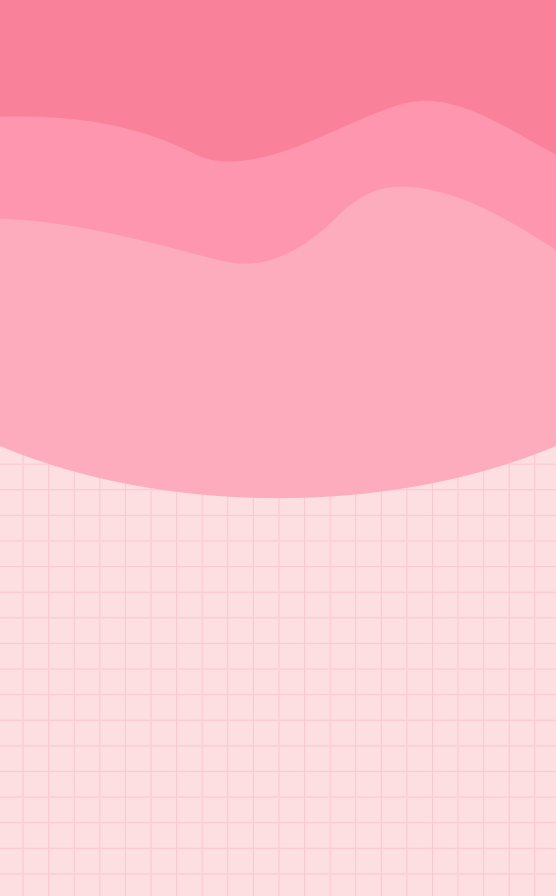
A Shadertoy shader for this background:

```glsl
// Layered pink waves over a rounded panel, above pale grid paper.

// Lengths are in canvas heights; the canvas is SIZE wide and high.
const vec2 SIZE = vec2(0.6211, 1.0);

const vec3 PAPER = vec3(0.998, 0.876, 0.884);
const vec3 GRID_LINE = vec3(0.980, 0.785, 0.812);
const vec3 PANEL = vec3(0.988, 0.676, 0.742);
const vec3 MIDDLE_WAVE = vec3(0.992, 0.588, 0.682);
const vec3 TOP_WAVE = vec3(0.976, 0.510, 0.602);

const float GRID_PITCH = 0.02858;
const float GRID_WIDTH = 0.0013;
const vec2 GRID_ORIGIN = vec2(0.3116, 0.2533);

const vec2 PANEL_CENTRE = vec2(0.3105, 0.7396);
const vec2 PANEL_RADII = vec2(0.521, 0.2956);

// Wave knots: x, height, slope.
const int KNOTS = 6;
const vec3 TOP_KNOTS[KNOTS] = vec3[](
    vec3(0.0, 0.8698, 0.02), vec3(0.2148, 0.8294, -0.5),
    vec3(0.2539, 0.8197, 0.0), vec3(0.4297, 0.8776, 0.38),
    vec3(0.4753, 0.8874, 0.0), vec3(0.6224, 0.8268, -0.52));
const vec3 MIDDLE_KNOTS[KNOTS] = vec3[](
    vec3(0.0, 0.7559, -0.03), vec3(0.2344, 0.7122, -0.26),
    vec3(0.2734, 0.7057, 0.0), vec3(0.3776, 0.7591, 1.0),
    vec3(0.4466, 0.7917, 0.0), vec3(0.6224, 0.7201, -0.65));

// Cubic Hermite segment between two knots.
float hermite(vec3 a, vec3 b, float x) {
    float span = b.x - a.x;
    float t = (x - a.x) / span;
    float s = 1.0 - t;
    return mix(a.y, b.y, t * t * (3.0 - 2.0 * t))
         + span * t * s * (a.z * s - b.z * t);
}

// Height of a wave at x.
float waveHeight(vec3 knots[KNOTS], float x) {
    float height = knots[0].y;
    for (int i = 0; i < KNOTS - 1; i++) {
        if (x >= knots[i].x) height = hermite(knots[i], knots[i + 1], x);
    }
    return height;
}

// Lower rim of the elliptical panel at x.
float panelHeight(float x) {
    float u = (x - PANEL_CENTRE.x) / PANEL_RADII.x;
    return PANEL_CENTRE.y - PANEL_RADII.y * sqrt(max(1.0 - u * u, 0.0));
}

// Antialiased coverage where d is positive.
float coverage(float d) {
    float gradient = length(vec2(dFdx(d), dFdy(d)));
    return clamp(0.5 + d / max(gradient, 1e-6), 0.0, 1.0);
}

// Share of each pixel filled by the grid lines.
float gridCoverage(vec2 p, vec2 pixel) {
    vec2 d = mod(p - GRID_ORIGIN + 0.5 * GRID_PITCH, GRID_PITCH) - 0.5 * GRID_PITCH;
    vec2 hi = min(d + 0.5 * pixel, vec2(0.5 * GRID_WIDTH));
    vec2 lo = max(d - 0.5 * pixel, vec2(-0.5 * GRID_WIDTH));
    vec2 fill = max(hi - lo, 0.0) / pixel;
    return max(fill.x, fill.y);
}

void mainImage(out vec4 fragColor, in vec2 fragCoord) {
    vec2 pixel = SIZE / iResolution.xy;
    vec2 p = fragCoord * pixel;

    // Paper, then each layer from back to front
    vec3 color = mix(PAPER, GRID_LINE, gridCoverage(p, pixel));
    color = mix(color, PANEL, coverage(p.y - panelHeight(p.x)));
    color = mix(color, MIDDLE_WAVE, coverage(p.y - waveHeight(MIDDLE_KNOTS, p.x)));
    color = mix(color, TOP_WAVE, coverage(p.y - waveHeight(TOP_KNOTS, p.x)));

    fragColor = vec4(color, 1.0);
}
```
